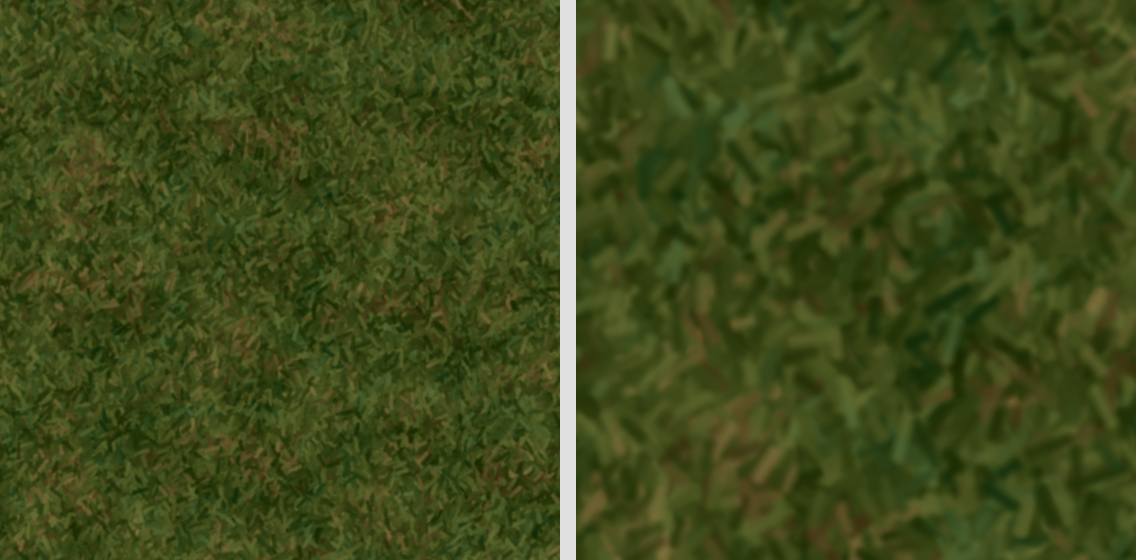
Left, the full canvas; right, a detail of the centre.
Write a WebGL 2 fragment shader that draws this texture.

```glsl
#version 300 es
precision highp float;
// Soft, slightly out-of-focus lawn: several rotated grids of short blurred blades
// are laid over one another. Layered, warped sines drift the tone and the dryness
// so that the turf breaks up into lush, pale and brownish patches.

#define LAYERS 5
#define CELLS 50.0                     // blade cells across the canvas
#define BLADE_WIDTH 0.36               // soft radius, in cells
#define BLADE_OPACITY 0.8
#define LEAN 0.2                       // mean tilt from vertical, radians
#define LEAN_SPREAD 2.5                // full range of tilts, radians
#define BLADE_CONTRAST 1.05
#define PATCH_CONTRAST 0.2
#define SHADE vec3(0.11, 0.17, 0.005)
#define SUNLIT vec3(0.36, 0.40, 0.175)
#define STRAW vec3(0.13, 0.015, 0.055) // tint added to dry blades
#define COOL vec3(-0.055, 0.0, 0.03)   // tint added to bluish blades

uniform vec2 u_resolution;
out vec4 fragColor;

vec3 hash(vec3 p) {
    p = fract(p * vec3(0.1031, 0.1030, 0.0973));
    p += dot(p, p.yxz + 33.33);
    return fract((p.xxy + p.yxx) * p.zyx);
}

mat2 rotation(float angle) {
    float c = cos(angle), s = sin(angle);
    return mat2(c, s, -s, c);
}

// Irregular patches from warped sine layers, roughly -1 to 1.
float patches(vec2 p, float seed) {
    mat2 turn = rotation(2.4);
    vec2 q = p * 10.0 + seed;
    float sum = 0.0, amplitude = 0.5;
    for (int i = 0; i < 5; i++) {
        q = turn * q * 1.5;
        q += 0.8 * sin(q.yx + seed);
        sum += amplitude * sin(q.x) * sin(q.y + seed);
        amplitude *= 0.85;
    }
    return sum;
}

// Distance to a segment through the origin.
float segmentDistance(vec2 p, vec2 direction, float halfLength) {
    float along = clamp(dot(p, direction), -halfLength, halfLength);
    return length(p - along * direction);
}

vec3 bladeColor(float tone, float hue) {
    vec3 color = mix(SHADE, SUNLIT, clamp(tone, -0.05, 1.2));
    color += STRAW * smoothstep(0.68, 1.15, hue);
    color += COOL * smoothstep(0.3, -0.15, hue);
    return color;
}

void main() {
    vec2 uv = gl_FragCoord.xy / u_resolution.y;
    float tonePatch = PATCH_CONTRAST * patches(uv, 1.7);
    float dryPatch = 0.35 * patches(uv, 5.3);
    vec3 color = bladeColor(0.4 + tonePatch, 0.5 + dryPatch);

    for (int layer = 0; layer < LAYERS; layer++) {
        float id = float(layer);
        float gridAngle = id * 1.1 + 0.3;
        mat2 toGrid = rotation(gridAngle);
        vec2 grid = toGrid * uv * CELLS + id * 17.3;
        vec2 home = floor(grid);

        // Blades of the surrounding cells, always painted in the same order.
        for (int y = -1; y <= 1; y++) {
            for (int x = -1; x <= 1; x++) {
                vec2 cell = home + vec2(x, y);
                vec3 place = hash(vec3(cell, id + 3.0));
                vec3 look = hash(vec3(cell, id + 41.0));
                float tilt = LEAN + LEAN_SPREAD * (place.z - 0.5);
                vec2 direction = toGrid * vec2(sin(tilt), cos(tilt));
                float halfLength = mix(0.2, 0.64, look.z);
                float d = segmentDistance(grid - cell - place.xy, direction, halfLength);
                float cover = BLADE_OPACITY * smoothstep(BLADE_WIDTH, 0.0, d);
                float tone = 0.5 + BLADE_CONTRAST * (look.x - 0.5) + tonePatch;
                color = mix(color, bladeColor(tone, look.y + dryPatch), cover);
            }
        }
    }
    fragColor = vec4(clamp(color, 0.0, 1.0), 1.0);
}
```
